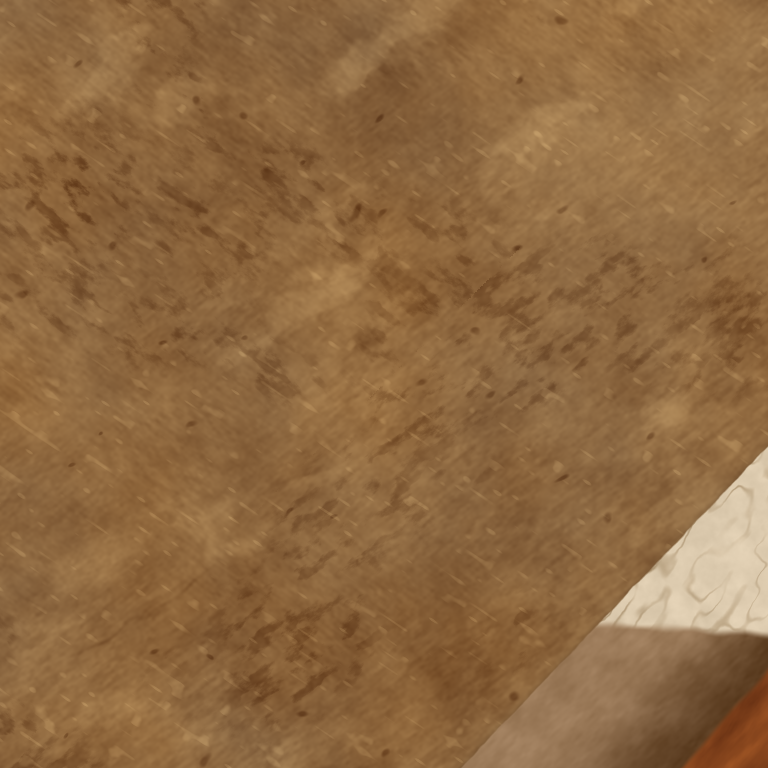
Give the GLSL for this texture, as a Shadertoy shader.

```glsl
// Worn tan suede with blotches, fibres, scuffs and pits, crossed at the
// lower right by a creased cream strip that falls into shadow, and an orange corner.
// Layered value noise colours the hide; slanted half planes cut the strips.

float hash(vec2 p) {
    return fract(sin(dot(p, vec2(127.1, 311.7))) * 43758.5453);
}

float noise(vec2 p) {
    vec2 i = floor(p), f = fract(p);
    f = f * f * (3.0 - 2.0 * f);
    return mix(mix(hash(i), hash(i + vec2(1, 0)), f.x),
               mix(hash(i + vec2(0, 1)), hash(i + vec2(1, 1)), f.x), f.y);
}

float fbm(vec2 p) {
    float sum = 0.0, amp = 0.5;
    for (int i = 0; i < 5; i++) {
        sum += amp * noise(p);
        p = mat2(1.6, 1.2, -1.2, 1.6) * p + 7.3;
        amp *= 0.5;
    }
    return sum / 0.97;
}

// Coordinates along and across a direction
vec2 turned(vec2 p, float angle) {
    vec2 d = vec2(cos(angle), sin(angle));
    return vec2(dot(p, d), dot(p, vec2(-d.y, d.x)));
}

// Short fibres, centred on zero
float fibres(vec2 p, float angle) {
    vec2 q = turned(p, angle);
    return 0.6 * noise(q * vec2(55, 170)) + 0.4 * noise(q * vec2(110, 250) + 31.0) - 0.5;
}

float blob(vec2 p, vec2 centre, float radius) {
    vec2 d = (p - centre) / radius;
    return exp(-dot(d, d));
}

// Sparse small pits, one per grid cell at most
float pits(vec2 p) {
    vec2 q = p * 17.0, cell = floor(q);
    vec2 centre = 0.3 + 0.4 * vec2(hash(cell), hash(cell + 5.7));
    vec2 d = turned(fract(q) - centre, 0.6) * vec2(0.7, 1.2);
    float size = 0.05 + 0.1 * hash(cell + 9.1);
    return step(0.86, hash(cell + 2.3)) * (1.0 - smoothstep(size * 0.3, size, length(d)));
}

vec3 suede(vec2 p) {
    vec2 warped = p + 0.05 * (vec2(fbm(p * 9.0), fbm(p * 9.0 + 40.0)) - 0.5);

    // Broad stains and cloudy mottling
    float tone = 0.15 * (fbm(warped * 4.0 + 3.0) - 0.5) + 0.11 * (fbm(p * 22.0) - 0.5);
    tone -= 0.055 * blob(warped, vec2(0.50, 0.90), 0.17);
    tone -= 0.045 * blob(warped, vec2(0.64, 0.68), 0.10);
    tone -= 0.045 * blob(warped, vec2(0.64, 0.46), 0.07);
    tone -= 0.060 * blob(warped, vec2(0.63, 0.12), 0.08);
    tone += 0.012;

    // Fibres change their slant from patch to patch
    float slant = smoothstep(0.35, 0.65, fbm(p * 5.0 + 60.0) + 0.35 * (p.x - p.y));
    tone += 0.085 * mix(fibres(p, -0.65), fibres(p, 0.65), slant);
    tone += 0.03 * (noise(p * 190.0) - 0.5);

    // Dark broken grain inside worn areas
    float worn = smoothstep(0.47, 0.68, fbm(warped * 5.0 + 18.0));
    worn = max(worn * 0.7, 1.2 * blob(warped, vec2(0.10, 0.75), 0.09));
    worn = max(worn, 0.6 * blob(warped, vec2(0.25, 0.67), 0.08));
    float flecks = fbm(turned(p, mix(-0.65, 0.65, step(0.5, p.x + 0.5 - p.y))) * vec2(38, 75));
    tone -= worn * (0.015 + 0.12 * smoothstep(0.5, 0.72, flecks));

    // Pale scuffs, bright hairs and pits
    float scuff = smoothstep(0.62, 0.78, fbm(turned(warped, 0.6) * vec2(7, 14) + 80.0));
    tone += 0.07 * scuff;
    tone += 0.07 * smoothstep(0.80, 0.95, noise(turned(p, -0.6) * vec2(45, 130) + 90.0));
    tone -= 0.11 * pits(warped);
    tone -= 0.10 * blob(warped, vec2(0.467, 0.548), 0.018);

    // One long faint crease
    vec2 q = turned(p - vec2(0.17, 0.19), 0.56);
    float wave = 0.012 * (noise(vec2(q.x * 28.0, 4.0)) - 0.5);
    float crease = exp(-pow((q.y + wave) / 0.003, 2.0)) * smoothstep(0.16, 0.09, abs(q.x));
    tone -= 0.09 * crease * noise(p * 45.0);

    float warmth = fbm(p * 6.0 + 25.0) - 0.5;
    return vec3(0.563, 0.411, 0.248) + tone * vec3(1.0, 1.0, 0.78)
         + warmth * vec3(0.03, -0.01, -0.05);
}

vec3 strip(vec2 p, float inside) {
    // Cream hide with fine slanted creases, strongest at its rim
    vec2 q = turned(p, 0.95) + 0.012 * (fbm(p * 28.0) - 0.5);
    float ridge = abs(2.0 * noise(q * vec2(32, 75)) - 1.0);
    float lines = (1.0 - smoothstep(0.0, 0.25, ridge)) * noise(p * 35.0 + 8.0);
    vec3 cream = vec3(0.87, 0.80, 0.69) + 0.10 * (fbm(p * 50.0) - 0.5);
    cream -= lines * vec3(0.22, 0.25, 0.28) * mix(0.55, 1.2, exp(-inside * 35.0));

    // Taupe shade, deepening toward the corner
    float depth = smoothstep(0.09, 0.29, inside);
    vec3 shade = mix(vec3(0.61, 0.48, 0.35), vec3(0.35, 0.23, 0.12), depth);
    shade += 0.10 * (fbm(p * 30.0) - 0.5) + 0.06 * fibres(p, 0.75);
    float shadowEdge = 0.186 - 0.05 * (p.x - 0.787) + 0.008 * (noise(p * 30.0) - 0.5);
    return mix(shade, cream, smoothstep(-0.006, 0.006, p.y - shadowEdge));
}

void mainImage(out vec4 fragColor, in vec2 fragCoord) {
    vec2 p = fragCoord / iResolution.xy;
    float soft = max(0.002, 1.0 / iResolution.y);

    // Slightly ragged rim of the strip, with a thin contact shadow
    float rim = p.x - 0.60 - 0.955 * p.y + 0.006 * (fbm(p * 40.0) - 0.5);
    vec3 color = suede(p) * (1.0 - 0.10 * exp(-abs(rim) / 0.006));
    color = mix(color, strip(p, max(rim, 0.0)), smoothstep(-soft, soft, rim));

    // Glossy orange corner
    float corner = p.x - 0.89 - 0.87 * p.y + 0.008 * (noise(p * 20.0) - 0.5);
    float sheen = fbm(turned(p, 0.9) * vec2(12, 35));
    vec3 orange = mix(vec3(0.36, 0.16, 0.06), vec3(0.74, 0.41, 0.18), sheen);
    color = mix(color, orange, smoothstep(-0.006, 0.006, corner));

    fragColor = vec4(clamp(color, 0.0, 1.0), 1.0);
}
```
